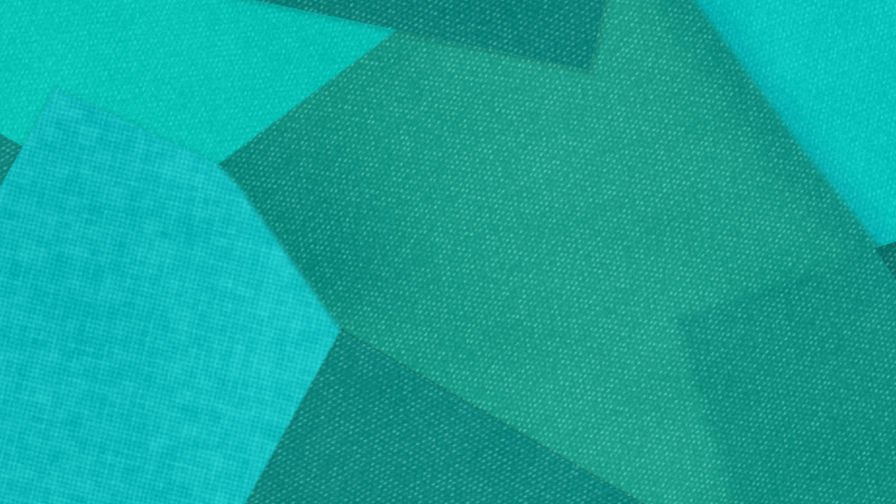
This texture is drawn by a WebGL 1 fragment shader. Its source:

```glsl
precision highp float;
// Overlapping sheets of woven teal and cyan cloth, layered from back to front.
// Each sheet is an intersection of half planes with its own tint and edge
// softness; a rotated grid of slanted, hashed flecks makes the weave.
uniform vec2 u_resolution;

#define PITCH 0.0105      // thread spacing, in canvas heights
#define FLECK 0.17        // brightness of the raised threads
#define GRAIN 0.055       // strength of the fine irregularity
#define CRISP 0.002       // width of a cut edge
#define BLUR 0.011        // width of a soft edge
#define GREEN vec3(0.095, 0.602, 0.535)
#define DEEP vec3(0.065, 0.525, 0.490)
#define AQUA vec3(0.035, 0.760, 0.715)
#define CYAN vec3(0.055, 0.722, 0.728)

float hash(vec2 p) {
  vec3 q = fract(p.xyx * 0.1031);
  q += dot(q, q.yzx + 33.33);
  return fract((q.x + q.y) * q.z);
}

float noise(vec2 p) {
  vec2 i = floor(p), f = fract(p);
  f = f * f * (3.0 - 2.0 * f);
  return mix(mix(hash(i), hash(i + vec2(1, 0)), f.x),
             mix(hash(i + vec2(0, 1)), hash(i + vec2(1, 1)), f.x), f.y);
}

// Signed distance to the line a-b, positive on its left
float side(vec2 p, vec2 a, vec2 b) {
  vec2 d = normalize(b - a);
  return dot(p - a, vec2(-d.y, d.x));
}

float cover(float d, float width) {
  float w = max(width, 0.7 / u_resolution.y);
  return smoothstep(-w, w, d);
}

float glow(float d, float width) {
  return exp(-d * d / (width * width));
}

// Rows of slanted flecks, centred near zero
float weave(vec2 p, float angle, float pitch) {
  float c = cos(angle), s = sin(angle);
  vec2 q = vec2(c * p.x + s * p.y, c * p.y - s * p.x) / pitch;
  q.x += 0.37 * floor(q.y);
  vec2 cell = floor(q);
  vec2 f = fract(q) - 0.5;
  f.x -= 0.4 * f.y + 0.3 * (hash(cell + 7.0) - 0.5);
  float dash = exp(-16.0 * f.x * f.x - 9.0 * f.y * f.y);
  return dash * (0.3 + 1.1 * hash(cell + 31.0)) - 0.22;
}

// Fine crossed threads
float crosshatch(vec2 p, float angle, float pitch) {
  float c = cos(angle), s = sin(angle);
  vec2 q = vec2(c * p.x + s * p.y, c * p.y - s * p.x) / pitch;
  vec2 wave = cos(6.2832 * q);
  float slub = noise(q * vec2(0.25, 1.0)) + noise(q * vec2(1.0, 0.25)) - 1.0;
  return 0.13 * (wave.x + wave.y) + 0.35 * slub;
}

void main() {
  vec2 p = gl_FragCoord.xy / u_resolution.y;
  p.x += 0.5 * (1.77778 - u_resolution.x / u_resolution.y);

  // Shared corners of the sheets
  vec2 tip = vec2(0.780, 0.935), notch = vec2(0.433, 0.674);
  vec2 joint = vec2(0.676, 0.345), peak = vec2(0.111, 0.824);
  vec2 bend = vec2(0.475, 0.630), flap = vec2(1.169, 0.861);
  vec2 ridge = vec2(1.597, 0.699), corner = vec2(1.736, 0.507);

  // Green ground: lighter middle fold, shaded rims
  float twill = weave(p, -0.16, PITCH);
  vec3 color = GREEN + vec3(0.035, 0.035, 0.025) * glow(p.x - 1.24 + 0.1 * p.y, 0.32);
  float leftRim = side(p, joint, bend);
  color -= vec3(0.045, 0.06, 0.04) * glow(leftRim, 0.16) * smoothstep(0.3, 0.5, p.y);
  float texture = FLECK * twill;

  // Folded sheet at lower right, fading in from its left side
  float fold = min(side(p, vec2(1.458, 0.0), vec2(1.338, 0.363)) * -1.0,
                   side(p, corner, vec2(1.338, 0.363)));
  color = mix(color, vec3(0.075, 0.570, 0.515), 0.85 * cover(fold, 0.018));

  // Bright sheet at upper right with a shaded soft rim
  float right = min(side(p, ridge, vec2(1.359, 1.0)) * -1.0,
                    side(p, corner, ridge) * -1.0);
  color = mix(color, vec3(0.055, 0.555, 0.515), 0.6 * glow(right + 0.025, 0.045));
  float m = cover(right, BLUR) * cover(side(p, corner, vec2(1.778, 0.521)), CRISP);
  vec3 sheet = mix(vec3(0.03, 0.70, 0.70), AQUA + vec3(0.0, 0.01, 0.025),
                   smoothstep(0.0, 0.07, right));
  color = mix(color, sheet, m);
  texture = mix(texture, 0.45 * FLECK * weave(p, 0.35, PITCH), m);
  float chip = min(side(p, vec2(1.778, 0.521), corner),
                   side(p, corner, vec2(1.778, 0.444)));
  color = mix(color, DEEP * 0.88, cover(chip, CRISP));

  // Aqua sheet at upper left
  float aqua = side(p, tip, notch) * -1.0;
  m = cover(aqua, 0.004);
  color = mix(color, AQUA + vec3(0.0, 0.015, 0.005) * smoothstep(0.5, 0.0, p.x), m);
  texture = mix(texture, 0.45 * FLECK * weave(p, 0.12, PITCH), m);

  // Dark flap at the top
  float dark = min(side(p, vec2(0.505, 1.0), flap), side(p, flap, vec2(1.201, 1.0)));
  color *= 1.0 - 0.1 * glow(dark + 0.004, 0.007);
  m = cover(dark, CRISP);
  color = mix(color, DEEP, m);
  texture = mix(texture, FLECK * weave(p, -0.30, PITCH * 1.05), m);

  // Dark sheet at the bottom, with a thin seam
  float seam = side(p, vec2(1.273, 0.0), joint);
  color *= 1.0 - 0.2 * glow(seam, 0.004) * step(joint.x, p.x);
  m = cover(seam, CRISP);
  color = mix(color, DEEP + vec3(0.005, 0.02, 0.02), m);
  texture = mix(texture, FLECK * weave(p, -0.50, PITCH * 1.05), m);

  // Cyan sheet at the left, brighter toward its right point
  float top = min(side(p, peak, vec2(0.0, 0.630)), side(p, notch, peak));
  float flank = min(side(p, bend, notch), leftRim * 1.0);
  flank = min(side(p, joint, bend), flank);
  float lower = side(p, vec2(0.486, 0.0), joint);
  color *= 1.0 - 0.06 * glow(min(top, min(flank, lower)), 0.008);
  m = cover(top, CRISP) * cover(flank, BLUR) * cover(lower, 0.004);
  sheet = CYAN + vec3(0.035, 0.04, 0.035) * smoothstep(0.15, 0.65, p.x);
  color = mix(color, sheet, m);
  texture = mix(texture, FLECK * crosshatch(p, -0.24, PITCH * 0.9), m);

  // Threads, grain and slow tonal drift
  float grain = noise(p * 260.0) - 0.5 + 0.4 * (noise(p * 9.0) - 0.5);
  color += texture * vec3(0.95, 0.75, 0.72) + GRAIN * grain;
  gl_FragColor = vec4(clamp(color, 0.0, 1.0), 1.0);
}
```
